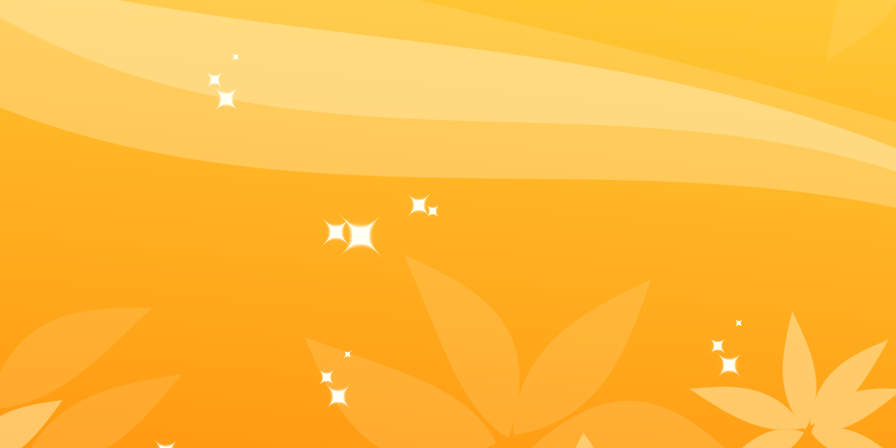
Write a WebGL 1 fragment shader that draws this background.

```glsl
precision highp float;
// Warm orange backdrop with translucent ribbons, pale leaves and sparkles.
// Ribbons lie between cubic curves, leaves are bent sine profiles, and
// sparkles are diagonal astroids with a soft core. Unit: canvas height.

uniform vec2 u_resolution;

const float PI = 3.14159;
const vec3 AMBER = vec3(1.0, 0.60, 0.065);
const vec3 GOLD = vec3(1.0, 0.785, 0.205);
const vec3 CREAM = vec3(1.0, 0.92, 0.70);
const vec3 PEACH = vec3(1.0, 0.86, 0.56);

// Cubic through four heights spaced evenly over x = 0..2.
float curve(float x, vec4 h) {
  float s = 1.5 * x;
  vec3 d1 = h.yzw - h.xyz;
  vec2 d2 = d1.yz - d1.xy;
  float d3 = d2.y - d2.x;
  return h.x + s * (d1.x + (s - 1.0) * (d2.x / 2.0 + (s - 2.0) * d3 / 6.0));
}

// Coverage of the area below a curve, measured down from the top.
float below(vec2 p, vec4 h, float px) {
  return smoothstep(-px, px, 1.0 - p.y - curve(p.x, h));
}

// Leaf from base to tip; a positive bend bulges left of its direction.
float leaf(vec2 p, vec2 base, vec2 tip, float width, float bend, float px) {
  vec2 axis = tip - base;
  float size = length(axis);
  vec2 dir = axis / size;
  vec2 q = p - base;
  float t = clamp(dot(q, dir) / size, 0.0, 1.0);
  float side = dot(q, vec2(-dir.y, dir.x)) - bend * sin(PI * t);
  float profile = width * sin(PI * pow(t, 0.8));
  return clamp((profile - abs(side)) / (1.4 * px), 0.0, 1.0);
}

// Four diagonal rays around a glowing core.
float sparkle(vec2 p, vec2 center, float radius) {
  vec2 q = p - center;
  vec2 r = abs(vec2(q.x + q.y, q.x - q.y)) * 0.7071 / radius;
  float rays = 1.0 - smoothstep(0.75, 1.1, sqrt(r.x) + sqrt(r.y));
  float d = dot(r, r);
  return min(1.0, rays + 0.9 * exp(-28.0 * d) + 0.18 * exp(-7.0 * d));
}

// A rising trail of three shrinking sparkles.
float sparkleTrail(vec2 p, vec2 origin) {
  float light = 0.0;
  for (int i = 0; i < 3; i++) {
    float k = float(i);
    vec2 offset = vec2(k * (0.0365 * k - 0.0625), 0.039 * k + 0.004 * k * k);
    light = max(light, sparkle(p, origin + offset, 0.041 - 0.0135 * k));
  }
  return light;
}

float largeFlower(vec2 p, float px) {
  float m = leaf(p, vec2(1.135, 0.023), vec2(0.898, 0.435), 0.076, -0.045, px);
  m = max(m, leaf(p, vec2(1.146, 0.03), vec2(1.456, 0.38), 0.076, 0.0, px));
  m = max(m, leaf(p, vec2(1.107, 0.01), vec2(0.677, 0.25), 0.09, 0.047, px));
  return max(m, leaf(p, vec2(1.172, -0.015), vec2(1.693, -0.07), 0.083, 0.065, px));
}

float smallFlower(vec2 p, float px) {
  float m = leaf(p, vec2(1.797, 0.04), vec2(1.768, 0.31), 0.038, 0.0, px);
  m = max(m, leaf(p, vec2(1.808, 0.05), vec2(1.987, 0.245), 0.036, 0.01, px));
  m = max(m, leaf(p, vec2(1.81, 0.035), vec2(2.02, 0.133), 0.034, 0.01, px));
  m = max(m, leaf(p, vec2(1.795, 0.045), vec2(1.534, 0.133), 0.038, -0.008, px));
  m = max(m, leaf(p, vec2(1.795, 0.035), vec2(1.62, -0.03), 0.03, 0.0, px));
  return max(m, leaf(p, vec2(1.81, 0.035), vec2(2.0, -0.02), 0.03, 0.0, px));
}

void main() {
  vec2 p = gl_FragCoord.xy / u_resolution.y;
  float px = 1.0 / u_resolution.y;

  // Warm gradient, brightest at the upper right
  vec3 color = mix(AMBER, GOLD, clamp(0.85 * p.y + 0.085 * p.x, 0.0, 1.0));

  // Three adjoining ribbons
  float veil = below(p, vec4(-0.234, -0.062, 0.094, 0.273), px);
  float upper = below(p, vec4(-0.057, 0.060, 0.151, 0.331), px);
  float middle = below(p, vec4(0.039, 0.245, 0.279, 0.383), px);
  float lower = below(p, vec4(0.240, 0.383, 0.401, 0.464), px);
  float ribbon = mix(0.22 * veil, 0.62, upper);
  ribbon = mix(ribbon, 0.36, middle) * (1.0 - lower);
  color = mix(color, CREAM, ribbon);

  // Faint leaves
  color = mix(color, PEACH, 0.23 * largeFlower(p, px));
  float faint = leaf(p, vec2(-0.026, 0.09), vec2(0.344, 0.315), 0.07, 0.026, px);
  faint = max(faint, leaf(p, vec2(0.05, -0.04), vec2(0.409, 0.167), 0.062, 0.0, px));
  faint = max(faint, leaf(p, vec2(2.02, 1.13), vec2(1.844, 0.862), 0.06, 0.0, px));
  color = mix(color, PEACH, 0.2 * faint);

  // Pale foreground leaves
  float pale = smallFlower(p, px);
  pale = max(pale, leaf(p, vec2(-0.08, -0.04), vec2(0.143, 0.109), 0.045, 0.005, px));
  pale = max(pale, leaf(p, vec2(1.31, -0.08), vec2(1.302, 0.036), 0.03, 0.0, px));
  color = mix(color, PEACH, 0.68 * pale);

  // Sparkles
  float light = sparkleTrail(p, vec2(0.505, 0.779));
  light = max(light, sparkleTrail(p, vec2(0.755, 0.115)));
  light = max(light, sparkleTrail(p, vec2(1.628, 0.185)));
  light = max(light, sparkle(p, vec2(0.805, 0.474), 0.066));
  light = max(light, sparkle(p, vec2(0.750, 0.482), 0.045));
  light = max(light, sparkle(p, vec2(0.935, 0.542), 0.038));
  light = max(light, sparkle(p, vec2(0.966, 0.529), 0.023));
  light = max(light, sparkle(p, vec2(0.370, -0.008), 0.04));
  gl_FragColor = vec4(mix(color, vec3(1.0, 1.0, 0.95), light), 1.0);
}
```
